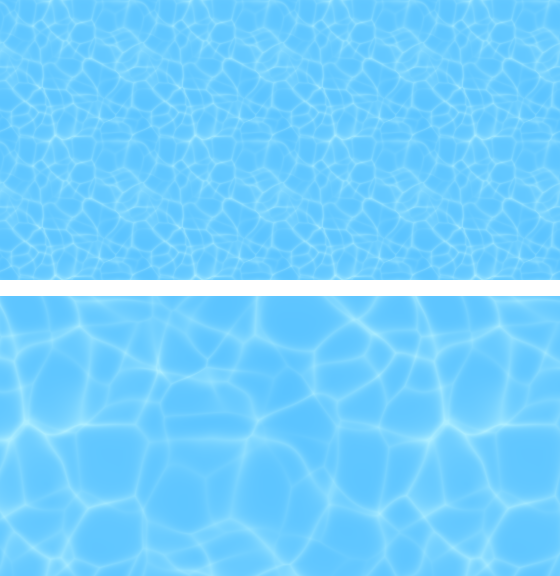
Top, the full canvas; bottom, a detail of the centre.
Reproduce this texture procedurally as a Shadertoy shader.

```glsl
// Sunlit pool water: a repeating tile of soft, pale caustic lines on light blue.

const vec3 DEEP_WATER = vec3(0.345, 0.762, 1.0);
const vec3 LIGHT_LINE = vec3(0.665, 0.925, 1.0);
const float TILES_PER_HEIGHT = 2.0;

float hash(vec2 p) {
    return fract(sin(dot(p, vec2(127.1, 311.7))) * 43758.5453);
}

vec2 hash2(vec2 p) {
    return vec2(hash(p), hash(p + 57.3));
}

// Value noise that repeats once per tile
float tileNoise(vec2 p, float cells, float seed) {
    p *= cells;
    vec2 i = floor(p);
    vec2 f = fract(p);
    f = f * f * (3.0 - 2.0 * f);
    float a = hash(mod(i, cells) + seed);
    float b = hash(mod(i + vec2(1, 0), cells) + seed);
    float c = hash(mod(i + vec2(0, 1), cells) + seed);
    float d = hash(mod(i + vec2(1, 1), cells) + seed);
    return mix(mix(a, b, f.x), mix(c, d, f.x), f.y);
}

// Bends the tile so that cell walls curve
vec2 warp(vec2 p, float cells, float amount, float seed) {
    vec2 bend = vec2(tileNoise(p, cells, seed), tileNoise(p, cells, seed + 19.0));
    return p + amount * (bend - 0.5);
}

// Distances to the three nearest scattered points, in cell units
vec3 nearestThree(vec2 p, float cells, float seed) {
    p *= cells;
    vec2 base = floor(p);
    vec3 near = vec3(9.0);
    for (int y = -2; y <= 2; y++) {
        for (int x = -2; x <= 2; x++) {
            vec2 cell = base + vec2(x, y);
            vec2 point = cell + hash2(mod(cell, cells) + seed);
            float d = length(point - p);
            if (d < near.x) near = vec3(d, near.xy);
            else if (d < near.y) near = vec3(near.x, d, near.y);
            else near.z = min(near.z, d);
        }
    }
    return near;
}

// Glowing cell walls that brighten where three cells meet
float caustic(vec2 p, float cells, float width, float pixel, float seed) {
    vec3 near = nearestThree(p, cells, seed);
    float wall = length(vec2(near.y - near.x, pixel * cells));
    float corner = near.z - near.x;
    return exp(-wall / width) + 0.45 * exp(-corner / (0.9 * width));
}

void mainImage(out vec4 fragColor, in vec2 fragCoord) {
    float pixel = TILES_PER_HEIGHT / iResolution.y;
    vec2 p = fragCoord * pixel;

    // Two nets of light at different depths
    vec2 upper = warp(warp(p, 5.0, 0.09, 3.0), 11.0, 0.035, 7.0);
    vec2 lower = warp(warp(p, 4.0, 0.12, 31.0), 9.0, 0.05, 43.0);
    float strength = mix(0.25, 0.64, tileNoise(p, 7.0, 61.0));
    float faint = mix(0.05, 0.42, tileNoise(p, 6.0, 83.0));

    float light = 0.12 * tileNoise(p, 5.0, 97.0);
    light += strength * caustic(upper, 6.0, 0.13, pixel, 11.0);
    light += faint * caustic(lower, 7.0, 0.13, pixel, 23.0);

    vec3 color = mix(DEEP_WATER, LIGHT_LINE, min(light, 1.0));
    fragColor = vec4(color, 1.0);
}
```
